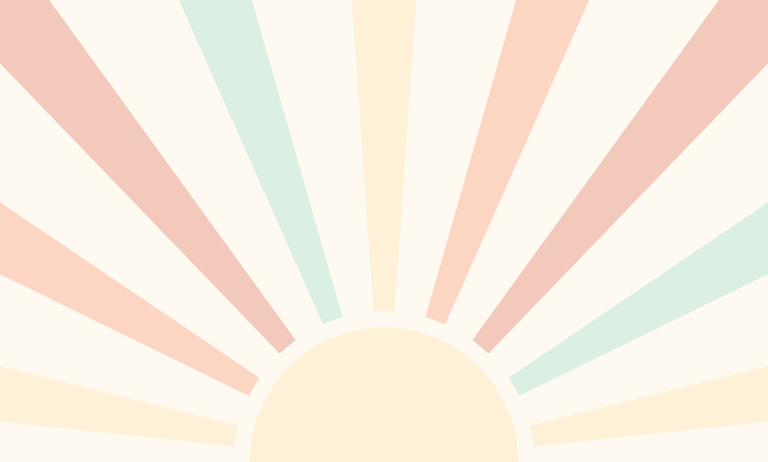
A Shadertoy shader for this background:

```glsl
// Pastel half sun on the lower edge with a fan of widening rays on cream.

// Coverage of a shape from its signed distance, one pixel soft.
float cover(float signedDistance) {
    return clamp(0.5 - signedDistance * iResolution.y, 0.0, 1.0);
}

// Four colours repeat around the fan, counted from the right.
vec3 rayColor(float index) {
    vec3 yellow = vec3(1.00, 0.943, 0.847);
    vec3 mint   = vec3(0.86, 0.94, 0.89);
    vec3 rose   = vec3(0.95, 0.79, 0.73);
    vec3 peach  = vec3(0.99, 0.84, 0.76);
    float slot = mod(index, 4.0);
    return slot < 0.5 ? yellow : slot < 1.5 ? mint : slot < 2.5 ? rose : peach;
}

void mainImage(out vec4 fragColor, in vec2 fragCoord) {
    // Canvas units: height is 1, origin at the middle of the lower edge.
    vec2 p = (fragCoord / iResolution.xy - vec2(0.5, 0.0)) * vec2(5.0 / 3.0, 1.0);
    float radius = length(p);

    // Nine sectors of 20 degrees, each holding one ray of 8 degrees.
    float sector = degrees(atan(p.y, p.x)) / 20.0;
    float index = floor(sector);
    float offAxis = abs(sector - index - 0.5) * 20.0;
    float rayEdge = radius * sin(radians(offAxis - 4.0));
    float ray = cover(rayEdge) * cover(0.326 - radius);

    // Background, rays, then the sun disc.
    vec3 color = vec3(1.0, 0.98, 0.945);
    color = mix(color, rayColor(index), ray);
    color = mix(color, rayColor(0.0), cover(radius - 0.291));

    fragColor = vec4(color, 1.0);
}
```
